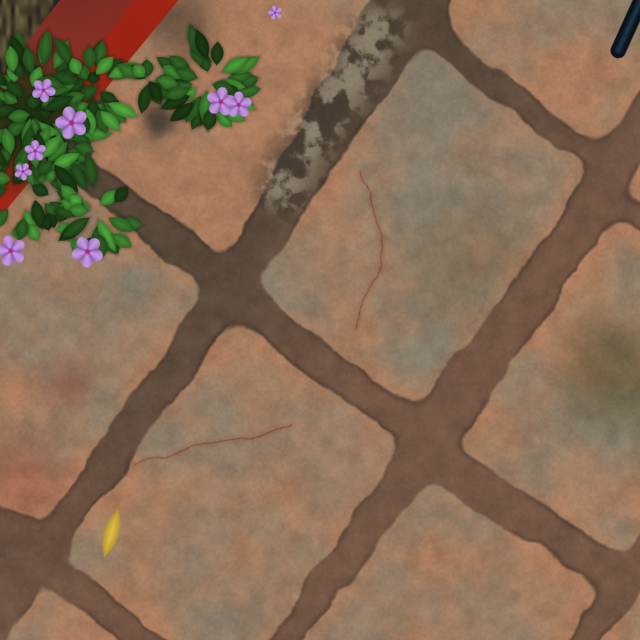
Give the GLSL for this texture, as a Shadertoy shader.

```glsl
const vec3 SAGE = vec3(.525, .485, .415), PEACH = vec3(.66, .48, .36);
const vec3 RUST = vec3(.58, .34, .26), OLIVE = vec3(.39, .34, .23);
const vec3 SOOT = vec3(.28, .24, .2), LEAF = vec3(.17, .36, .13);
const float EDGE = .0015;

float hash(vec2 p) {
  vec3 q = fract(p.xyx * .1031);
  q += dot(q, q.yzx + 33.33);
  return fract((q.x + q.y) * q.z);
}

float noise(vec2 p) {
  vec2 i = floor(p), f = fract(p), e = vec2(1, 0);
  f *= f * (3. - 2. * f);
  return mix(mix(hash(i), hash(i + e), f.x), mix(hash(i + e.yx), hash(i + 1.), f.x), f.y);
}

float fbm(vec2 p) {
  float sum = 0., amp = .52;
  for (int i = 0; i < 5; i++) {
    sum += amp * noise(p);
    p = mat2(1.6, 1.2, -1.2, 1.6) * p + 9.;
    amp *= .5;
  }
  return sum;
}

float cover(float d, float soft) { return 1. - smoothstep(-soft, soft, d); }

float smoothMax(float a, float b, float k) {
  float h = max(k - abs(a - b), 0.) / k;
  return max(a, b) + h * h * k * .25;
}

float halfPlane(vec2 p, vec2 a, vec2 b) {
  vec2 e = normalize(b - a);
  return dot(p - a, vec2(e.y, -e.x));
}

// Rounded quad, two corners per vector, counterclockwise
float quad(vec2 p, vec4 a, vec4 b, float k) {
  return smoothMax(smoothMax(halfPlane(p, a.xy, a.zw), halfPlane(p, a.zw, b.xy), k),
    smoothMax(halfPlane(p, b.xy, b.zw), halfPlane(p, b.zw, a.xy), k), k);
}

// Line whose width swells in the middle
float blade(vec2 p, vec2 a, vec2 b, float width) {
  vec2 e = b - a;
  float t = clamp(dot(p - a, e) / dot(e, e), 0., 1.);
  return length(p - a - e * t) - width * 4. * t * (1. - t);
}

void slab(inout vec3 col, vec2 p, vec4 a, vec4 b, float warmth, float tone) {
  float d = quad(p, a, b, .035), rim = smoothstep(-.035, 0., d);
  vec3 stone = mix(SAGE, PEACH, clamp(warmth + (tone - .5) * 2. + rim * .3, 0., 1.));
  col *= 1. - .22 * exp(-d * d * 3e4) * smoothstep(.4, .6, tone);
  col = mix(col, stone, cover(d, .003));
}

void stain(inout vec3 col, vec2 p, vec2 center, float radius, vec3 tint, float strength) {
  col = mix(col, tint, strength * (1. - smoothstep(.1, 1., length(p - center) / radius)));
}

void foliage(inout vec3 col, vec2 p, vec2 center, float radius, int count) {
  if (length(p - center) > radius + .05) return;
  for (int i = 0; i < count; i++) {
    vec2 seed = vec2(float(i) * 3.7, center.x * 300. + 5.);
    float angle = 6.283 * hash(seed), h = hash(seed + 11.), shade = hash(seed + 23.);
    vec2 dir = vec2(cos(angle), sin(angle)), base = center + dir * radius * sqrt(h) * .75;
    float d = blade(p, base, base + (dir + .8 * vec2(shade, h) - .4) * .038, .01);
    col *= 1. - .18 * cover(d - .003, .004);
    col = mix(col, LEAF * (.45 + .95 * shade) * (1. - 35. * d), cover(d, EDGE));
  }
}

void flower(inout vec3 col, vec2 p, vec2 center, float radius) {
  vec2 q = p - center;
  float r = length(q), petal = abs(cos(2.5 * atan(q.y, q.x) + center.x * 99.));
  vec3 lilac = mix(vec3(.54, .36, .67), vec3(.76, .58, .87), petal);
  lilac = mix(lilac, vec3(.65, .16, .48), cover(r - radius * .16, radius * .1));
  col = mix(col, lilac, cover(r - radius * (.65 + .35 * petal), EDGE));
}

void mainImage(out vec4 fragColor, in vec2 fragCoord) {
  vec2 p = fragCoord / iResolution.xy;
  float tone = fbm(p * 9.), fine = fbm(p * 45. + 4.);
  vec2 q = p + .022 * (vec2(fbm(p * 20.), fbm(p * 20. + 31.)) - .5);

  // Mortar
  vec3 col = mix(vec3(.45, .335, .27), vec3(.34, .28, .225), smoothstep(-.1, .4, p.y - p.x * .8));

  // Paving slabs
  slab(col, q, vec4(.137, .759, .352, .594), vec4(.6, 1.04, .22, 1.08), .95, tone);
  slab(col, q, vec4(.393, .551, .651, .36), vec4(.925, .733, .655, .93), .3, tone);
  slab(col, q, vec4(.7, .948, .931, .772), vec4(1.15, 1.02, .72, 1.2), .6, tone);
  slab(col, q, vec4(.713, .302, .97, .13), vec4(1.25, .47, .96, .665), .35, tone);
  slab(col, q, vec4(.065, .177, .319, .544), vec4(-.02, .83, -.2, .3), .55, tone);
  slab(col, q, vec4(.095, .136, .366, -.087), vec4(.63, .31, .365, .5), .35, tone);
  slab(col, q, vec4(.4, -.1, .8, -.13), vec4(.942, .082, .67, .25), .4, tone);
  slab(col, q, vec4(-.04, -.06, .1, -.3), vec4(.25, -.05, .072, .092), .55, tone);
  slab(col, q, vec4(.88, -.08, 1.1, -.3), vec4(1.3, 0, 1.05, .14), .6, tone);
  slab(col, q, vec4(.975, .69, 1.15, .64), vec4(1.3, .9, 1.03, .78), .8, tone);

  // Weathering
  stain(col, q, vec2(.96, .42), .13, OLIVE, .75);
  stain(col, q, vec2(.72, .59), .14, OLIVE, .3);
  stain(col, q, vec2(.105, .4), .07, RUST, .5);
  stain(col, q, vec2(.03, .26), .12, RUST, .5);
  stain(col, q, vec2(.49, .59), .1, PEACH, .45);
  stain(col, q, vec2(.247, .81), .045, SOOT, .9);
  stain(col, q, vec2(.28, .97), .09, SOOT, .6);
  float crust = cover(blade(q, vec2(.44, .71), vec2(.59, .95), 0.) - .035, .03);
  col = mix(col, mix(SOOT, SAGE * 1.06, smoothstep(.42, .62, fine)), crust * .8);

  // Cracks
  vec2 bends[6] = vec2[6](vec2(.563, .733), vec2(.582, .668), vec2(.603, .616),
    vec2(.592, .57), vec2(.56, .518), vec2(.553, .486));
  float crack = blade(q, vec2(.208, .277), vec2(.456, .33), 0.);
  for (int i = 0; i < 5; i++) crack = min(crack, blade(q, bends[i], bends[i + 1], 0.));
  col = mix(col, RUST, .35 * cover(crack - .004, .005));
  col = mix(col, RUST * .75, .65 * cover(crack - .0008, EDGE));

  // Stone grain
  col *= .86 + .22 * fine + .06 * noise(p * 260.);

  // Soil and red planter
  float soil = quad(p, vec4(-.4, .7, -.12, .7), vec4(.14, 1.06, -.3, 1.2), .01);
  col = mix(col, mix(SOOT * .5, OLIVE * 1.1, noise(p * vec2(150, 60))), cover(soil, .004));
  float planter = quad(p, vec4(-.2, .62, 0, .66), vec4(.32, 1.05, .14, 1.06), .01);
  float face = halfPlane(p, vec2(.125, .89), vec2(.21, 1));
  vec3 red = mix(vec3(.5, .18, .14), vec3(.61, .14, .08), cover(-face, .005));
  col = mix(col, red * (.88 + .24 * tone), cover(planter, EDGE));

  // Foliage over dark undergrowth
  stain(col, q, vec2(.05, .81), .14, LEAF * .55, .95);
  foliage(col, p, vec2(.05, .82), .115, 80);
  foliage(col, p, vec2(.14, .86), .065, 30);
  foliage(col, p, vec2(.04, .71), .085, 40);
  foliage(col, p, vec2(.15, .665), .06, 28);
  foliage(col, p, vec2(.23, .875), .018, 10);
  foliage(col, p, vec2(.325, .867), .062, 42);

  // Blossoms: center and radius
  vec3 buds[9] = vec3[9](vec3(.068, .859, .019), vec3(.112, .808, .026), vec3(.055, .764, .017),
    vec3(.036, .732, .014), vec3(.017, .608, .024), vec3(.137, .607, .025),
    vec3(.345, .841, .023), vec3(.373, .836, .021), vec3(.43, .98, .011));
  for (int i = 0; i < 9; i++) flower(col, p, buds[i].xy, buds[i].z);

  // Fallen leaf and dark rod
  float fallen = blade(p, vec2(.185, .205), vec2(.163, .129), .012);
  col = mix(col, vec3(.68, .57, .2) * (1. - 25. * fallen), cover(fallen, EDGE));
  float rod = blade(p, vec2(.966, .921), vec2(1.02, 1.04), 0.) - .012;
  col = mix(col, mix(vec3(.05, .07, .1), vec3(.1, .2, .28), cover(rod + .008, .004)), cover(rod, EDGE));

  fragColor = vec4(col, 1);
}
```
